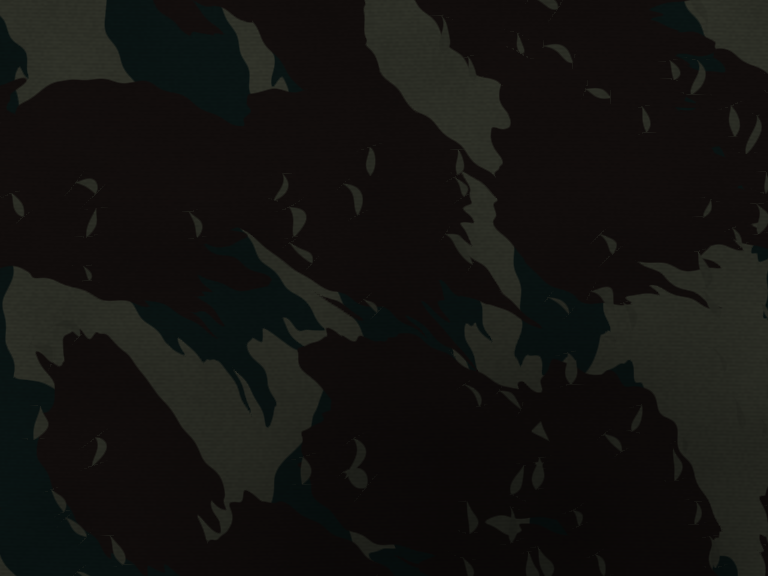
Give the GLSL for this texture, as a WebGL 2 fragment shader.

```glsl
#version 300 es
precision highp float;
// Dark brushstroke camouflage cloth: green and brown strokes over khaki.
// Each stroke is a wobbly ellipse on a jittered grid whose tail is frayed by
// stretched noise; small curved flecks open the paint, then weave and shade.

uniform vec2 u_resolution;
out vec4 fragColor;

const vec3 KHAKI = vec3(0.175, 0.182, 0.150);
const vec3 GREEN = vec3(0.036, 0.073, 0.070);
const vec3 BROWN = vec3(0.066, 0.050, 0.046);

const float BROWN_CELL = 0.42;
const vec2  BROWN_SIZE = vec2(0.30, 0.145);  // half length, half width
const float BROWN_ANGLE = -0.70;
const float GREEN_CELL = 0.40;
const vec2  GREEN_SIZE = vec2(0.26, 0.105);
const float GREEN_ANGLE = -1.40;
const float ANGLE_SPREAD = 1.1;

const float FRAY = 1.15;          // reach of the bristle marks
const vec2  BRISTLE = vec2(5.0, 38.0);
const float FLECK_CELL = 0.085;
const float FLECK_SHARE = 0.30;
const float WEAVE_ROWS = 150.0;
const float GRAIN = 0.10;

float hash(vec2 p) {
    vec3 q = fract(vec3(p.xyx) * 0.1031);
    q += dot(q, q.yzx + 33.33);
    return fract((q.x + q.y) * q.z);
}

vec2 hash2(vec2 p) {
    return vec2(hash(p), hash(p + 57.3));
}

float noise(vec2 p) {
    vec2 i = floor(p), f = fract(p);
    f = f * f * (3.0 - 2.0 * f);
    return mix(mix(hash(i), hash(i + vec2(1, 0)), f.x),
               mix(hash(i + vec2(0, 1)), hash(i + vec2(1, 1)), f.x), f.y);
}

vec2 toLocal(vec2 p, float angle) {
    float c = cos(angle), s = sin(angle);
    return vec2(c * p.x + s * p.y, c * p.y - s * p.x);
}

// Layered sines that bend outlines
vec2 wobble(vec2 p) {
    return 0.016 * sin(p.yx * 13.0 + vec2(0.7, 2.1))
         + 0.008 * sin(p.yx * 31.0 + p * 17.0)
         + 0.003 * sin(p.yx * 83.0 - p * 41.0);
}

// One stroke: round head, split and tapering tail; positive inside
float stroke(vec2 q, vec2 size, float seed) {
    q.y += 0.5 * (seed - 0.5) * q.x * q.x / size.x;
    vec2 e = q / size;
    float tail = smoothstep(-0.2, 0.9, e.x) + 0.4 * smoothstep(0.5, 1.1, -e.x);
    float fan = q.y / (1.0 + 0.35 * e.x * e.x);
    vec2 b = vec2(q.x, fan) * BRISTLE + seed * 91.0;
    float bristles = 0.7 * noise(b) + 0.3 * noise(b * vec2(1.6, 2.3));
    return 1.0 - length(e) + FRAY * (0.12 + tail) * (bristles - 0.5);
}

// Union of scattered strokes
float strokes(vec2 p, float cell, vec2 size, float angle, float salt) {
    vec2 home = floor(p / cell);
    float field = -1.0;
    for (int y = -2; y <= 2; y++)
    for (int x = -2; x <= 2; x++) {
        vec2 id = home + vec2(x, y);
        vec2 r = hash2(id + salt), s = hash2(id + salt + 13.7);
        vec2 centre = (id + 0.15 + 0.7 * r) * cell;
        float turn = angle + ANGLE_SPREAD * (s.x - 0.5);
        vec2 scale = mix(vec2(0.8, 0.65), vec2(1.15, 1.3), s.yx);
        field = max(field, stroke(toLocal(p - centre, turn), size * scale, s.y));
    }
    return field;
}

// Thin curved slivers left unpainted, in loose clusters
float flecks(vec2 p) {
    vec2 home = floor(p / FLECK_CELL);
    float field = -0.05;
    for (int y = -1; y <= 1; y++)
    for (int x = -1; x <= 1; x++) {
        vec2 id = home + vec2(x, y);
        vec2 r = hash2(id + 211.0), s = hash2(id + 307.0);
        float cluster = 2.0 * smoothstep(0.35, 0.75, noise(id * 0.28 + 5.0));
        if (s.x > FLECK_SHARE * cluster) continue;
        vec2 q = toLocal(p - (id + r) * FLECK_CELL, -1.15 + 1.2 * (r.y - 0.5));
        float len = mix(0.014, 0.034, s.y);
        float a = q.x / len;
        float width = 0.27 * len * (1.0 - a * a) * (1.0 + 0.5 * a);
        field = max(field, width - abs(q.y + 0.25 * len * a * a) - 4.0 * max(abs(a) - 1.0, 0.0));
    }
    return field;
}

float cover(float field) {
    return clamp(0.5 + field / max(1.4 * fwidth(field), 1e-5), 0.0, 1.0);
}

void main() {
    vec2 p = gl_FragCoord.xy / u_resolution.y;
    vec2 w = p + wobble(p);

    // Paint layers
    float green = cover(strokes(w, GREEN_CELL, GREEN_SIZE, GREEN_ANGLE, 41.0));
    float brown = cover(strokes(w, BROWN_CELL, BROWN_SIZE, BROWN_ANGLE, 119.0));
    vec3 colour = mix(mix(KHAKI, GREEN, green), BROWN, brown);
    colour = mix(colour, KHAKI * 0.92, cover(flecks(w)));

    // Cloth: fine rows, fibre grain and soft mottling
    float rows = 0.03 * sin(6.2832 * WEAVE_ROWS * (p.y + 0.004 * sin(p.x * 5.0)));
    float fibre = GRAIN * (noise(p * vec2(190.0, 260.0)) - 0.5);
    float mottle = 0.12 * (noise(p * 9.0) - 0.5);

    // Light fades toward the lower right of the cloth
    vec2 d = (p - vec2(0.88, 0.02)) / vec2(0.60, 0.42);
    float light = 1.0 - 0.42 * exp(-dot(d, d));
    fragColor = vec4(colour * light * (1.0 + rows + fibre + mottle), 1.0);
}
```
